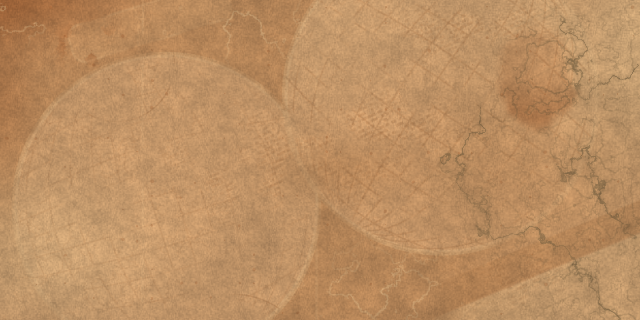
Write a WebGL 2 fragment shader that draws this texture.

```glsl
#version 300 es
precision highp float;
uniform vec2 u_resolution;
out vec4 fragColor;

// Palette
const vec3 PAPER = vec3(0.755, 0.575, 0.40), PALE = vec3(0.82, 0.675, 0.49);
const vec3 BROWN = vec3(0.655, 0.46, 0.285), RUST = vec3(0.56, 0.31, 0.15);
const vec3 INK = vec3(0.40, 0.33, 0.22), SEPIA = vec3(0.53, 0.34, 0.19);
// Layout: height is 1, width is 2; globes hold centre and radius
const vec3 WEST_GLOBE = vec3(0.52, 0.354, 0.475);
const vec3 EAST_GLOBE = vec3(1.38, 0.70, 0.49);
const float RIM = 0.008, LINE = 0.0012, GRAIN = 0.085, COAST_WARP = 0.12;
const int COASTS = 22;
const vec2 COAST[COASTS] = vec2[](
  vec2(1.52, 0.67), vec2(1.50, 0.58), vec2(1.41, 0.52), vec2(1.43, 0.41), vec2(1.52, 0.34),
  vec2(1.50, 0.25), vec2(1.67, 0.28), vec2(1.77, 0.21), vec2(1.84, 0.10), vec2(1.94, 0.0),
  vec2(1.76, 0.96), vec2(1.82, 0.84), vec2(1.80, 0.75), vec2(1.84, 0.68), vec2(1.90, 0.74),
  vec2(2.0, 0.80), vec2(1.74, 0.48), vec2(1.79, 0.46), vec2(1.85, 0.53), vec2(1.86, 0.38),
  vec2(1.94, 0.31), vec2(2.0, 0.26));

float hash(vec2 p) { return fract(sin(dot(p, vec2(127.1, 311.7))) * 43758.5); }
float noise(vec2 p) {
  vec2 i = floor(p), f = fract(p);
  f = f * f * (3.0 - 2.0 * f);
  return mix(mix(hash(i), hash(i + vec2(1, 0)), f.x),
             mix(hash(i + vec2(0, 1)), hash(i + vec2(1, 1)), f.x), f.y);
}
float fbm(vec2 p) {
  float sum = 0.0, amp = 0.516;
  for (int i = 0; i < 5; i++, amp *= 0.5) {
    sum += amp * noise(p);
    p = mat2(1.6, 1.2, -1.2, 1.6) * p + 7.3;
  }
  return sum;
}
vec2 turn(vec2 p, float a) { return vec2(cos(a) * p.x + sin(a) * p.y, cos(a) * p.y - sin(a) * p.x); }
float blob(vec2 p, float x, float y, float w, float h) {
  vec2 d = (p - vec2(x, y)) / vec2(w, h);
  return exp(-dot(d, d));
}
float inside(float d) { return 1.0 - smoothstep(-0.004, 0.004, d); }
float stroke(float d, float width) {
  float aa = 1.0 / u_resolution.y;
  return 1.0 - smoothstep(width - aa * 0.5, width + aa, abs(d));
}
// Evenly spaced contours of v, drawn at constant width
float contours(float v) {
  return stroke(abs(fract(v) - 0.5) / max(fwidth(v), 1e-4) / u_resolution.y, LINE);
}
float graticule(vec2 p, float tilt) {
  vec2 q = turn(p, tilt);
  float meridian = q.x / sqrt(max(1.0 - q.y * q.y, 0.05));
  return max(contours(meridian * 6.0), contours(q.y * (6.0 + 2.0 * q.x * q.x)));
}
// Broken rows of illegible pen marks
float script(vec2 p) {
  vec2 q = turn(p, 0.45) * vec2(150, 64);
  float marks = smoothstep(0.3, 0.7, noise(vec2(q.x, floor(q.y) * 9.0)));
  return marks * (1.0 - smoothstep(0.1, 0.45, abs(fract(q.y) - 0.5)));
}
float coastDistance(vec2 p) {
  float d = 1.0;
  for (int i = 0; i < COASTS - 1; i++) {
    if (i == 9 || i == 15) continue; // gaps between the three coasts
    vec2 a = p - COAST[i], b = COAST[i + 1] - COAST[i];
    d = min(d, length(a - b * clamp(dot(a, b) / dot(b, b), 0.0, 1.0)));
  }
  return d;
}

void main() {
  vec2 p = gl_FragCoord.xy / u_resolution * vec2(2, 1);
  float cloud = fbm(p * 3.5), mottling = fbm(p * 13.0 + 4.0), speck = fbm(p * 42.0);
  vec2 w = p - WEST_GLOBE.xy, e = p - EAST_GLOBE.xy;
  float westD = length(w) - WEST_GLOBE.z, eastD = length(e) - EAST_GLOBE.z;
  float west = inside(westD), east = inside(eastD), outside = (1.0 - west) * (1.0 - east);
  float right = smoothstep(1.4, 1.75, p.x), wear = smoothstep(0.35, 0.65, mottling);

  // Broad paper tones
  vec3 col = mix(PAPER, BROWN, outside * (0.5 - 0.35 * right) * smoothstep(-0.1, 0.55, p.y + p.x * 0.6));
  col = mix(col, PALE, 0.55 * blob(p, 0.1, 0.2, 0.35, 0.25));
  col = mix(col, PALE, 0.3 * east * smoothstep(0.4, 1.0, p.y) + 0.08 * west);
  col = mix(col, PALE, 0.75 * blob(p, 2.0, 0.85, 0.28, 0.4));
  col = mix(col, RUST, 0.55 * blob(p, 0.0, 1.0, 0.35, 0.12) + 0.25 * blob(p, 0.0, 0.72, 0.1, 0.25));
  col = mix(col, BROWN, 0.4 * blob(p, 1.06, 0.47, 0.2, 0.09) + 0.3 * blob(p, 1.6, 0.48, 0.3, 0.28));
  // Slanted sheets and tilted cartouche
  float sheet = p.y - 0.036 - 0.41 * (p.x - 1.43), lower = smoothstep(1.3, 1.5, p.x);
  col = mix(col, PALE, 0.45 * inside(sheet) * lower);
  col = mix(col, BROWN, 0.4 * inside(abs(sheet - 0.055) - 0.05) * lower * (1.0 - east));
  vec2 tag = abs(turn(p - vec2(0.47, 0.93), 0.3)) - vec2(0.22, 0.02);
  float tagD = length(max(tag, 0.0)) + min(max(tag.x, tag.y), 0.0) - 0.04;
  col = mix(col, PALE, 0.15 * inside(tagD) + 0.2 * wear * stroke(tagD, 0.003));
  // Globe rims, grids and inset arcs
  float rims = max(stroke(westD, RIM) * (1.0 - 0.7 * east), stroke(eastD, RIM) * (1.0 - 0.5 * right));
  col = mix(col, PALE, (0.16 + 0.2 * wear) * rims);
  float grid = 0.1 * west * graticule(w / WEST_GLOBE.z, 0.3) + 0.17 * east * graticule(e / EAST_GLOBE.z, -0.6);
  float arcs = stroke(length(p - vec2(0.365, 0.8)) - 0.18, LINE) + stroke(length(p - vec2(0.73, -0.17)) - 0.25, LINE);
  col = mix(col, SEPIA, wear * (grid * 1.3 + 0.25 * west * arcs));
  // Faded writing
  float pages = blob(p, 0.8, 0.5, 0.4, 0.15) + blob(p, 1.2, 0.6, 0.2, 0.12)
              + blob(p, 1.62, 0.14, 0.13, 0.1) + blob(p, 1.5, 0.92, 0.3, 0.1);
  col = mix(col, SEPIA, 0.22 * min(pages, 1.0) * script(p) * wear);
  // Rust stain, ink coasts and survey lines
  float stainD = length((p - vec2(1.68, 0.76)) / vec2(0.125, 0.16)) + 0.5 * (mottling - 0.5);
  float stain = 1.0 - smoothstep(0.75, 1.15, stainD);
  col = mix(col, RUST, stain * (0.42 - 0.22 * smoothstep(0.6, 0.8, p.y)));
  vec2 warp = vec2(fbm(p * 21.0), fbm(p * 21.0 + 31.0)) - 0.5;
  float coast = coastDistance(p + COAST_WARP * warp);
  float nearCoast = exp(-coast * 14.0), relief = contours(fbm(p * 12.0 + 12.0) * 4.0);
  col = mix(col, INK, 0.36 * stroke(coast, 0.003) * (0.5 + 0.5 * wear) + 0.2 * exp(-coast * 70.0));
  col = mix(col, INK, relief * (0.1 * right + 0.2 * stain + 0.22 * nearCoast));
  col = mix(col, INK, 0.14 * right * wear * contours(turn(p, 0.45).y * 12.0));
  col = mix(col, SEPIA, 0.1 * (1.0 - right) * wear * relief);
  // Pale cracks and folds
  float cracked = blob(p, 1.2, 0.08, 0.25, 0.13) + blob(p, 0.75, 0.92, 0.25, 0.1) + blob(p, 0.06, 0.95, 0.15, 0.07);
  float fold = stroke(abs(p.x - 0.7125 - 0.01 * cloud) - 0.2725, 0.003);
  col = mix(col, PALE, 0.6 * outside * cracked * contours(fbm(p * 8.0 + 20.0) * 3.0) + 0.16 * fold * wear);
  // Scattered spots, mottling and fibres
  vec2 cell = floor(p * 22.0), spot = fract(p * 22.0) - 0.5 + 0.3 * warp;
  float size = 0.04 + 0.14 * hash(cell + 8.0);
  float spots = step(0.88, hash(cell)) * (1.0 - smoothstep(size * 0.4, size, length(spot)));
  float blots = blob(p, 0.27, 0.86, 0.09, 0.05) * smoothstep(0.54, 0.64, warp.x + 0.5);
  col = mix(col, RUST, 0.25 * spots + 0.6 * blots);
  float fibre = noise(p * vec2(170, 240)) + noise(p * vec2(310, 150)) - 1.0;
  col *= 1.0 + 0.14 * (cloud - 0.5) + 0.17 * (mottling - 0.5) + 0.14 * (speck - 0.5) + GRAIN * fibre;
  fragColor = vec4(col, 1);
}
```
